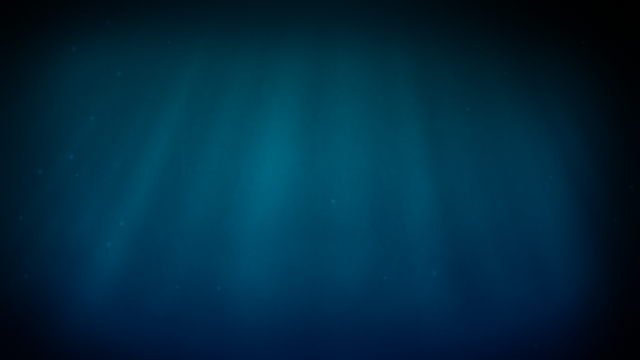
Give the GLSL for this background, as a Shadertoy shader.

```glsl
const vec2 GLOW_CENTER = vec2(0.44, 0.53);
const vec2 GLOW_SIZE = vec2(0.56, 0.56);
const float GLOW_GREEN = 0.29;
const vec2 CORE_CENTER = vec2(0.75, 0.54);
const vec2 CORE_SIZE = vec2(0.10, 0.17);
const float CORE_GREEN = 0.045;
const float BLUE_PER_GREEN = 1.05;
const vec2 BLUE_LOW_HIGH = vec2(0.14, 0.035);
const vec2 RAY_SOURCE = vec2(1.0, 1.85);
const float RAY_GAIN = 0.15;
const float MIST_GAIN = 0.06;
const float TEXTURE_GAIN = 0.012;
const float SPECK_GRID = 11.0;
const float SPECK_GAIN = 0.09;

// Each ray: fan slope, half width, strength
const int RAY_COUNT = 7;
const vec3 RAYS[RAY_COUNT] = vec3[](
    vec3(-0.445, 0.040, 0.30), vec3(-0.315, 0.040, 0.22),
    vec3(-0.185, 0.055, 0.36), vec3(-0.030, 0.060, 0.32),
    vec3(0.110, 0.035, 0.26), vec3(0.230, 0.050, 0.10),
    vec3(0.360, 0.060, 0.22));

vec2 hash2(vec2 p) {
    vec3 q = fract(p.xyx * vec3(0.1031, 0.1030, 0.0973));
    q += dot(q, q.yzx + 33.33);
    return fract((q.xx + q.yz) * q.zy);
}

float cornerSlope(vec2 cell, vec2 corner, vec2 f) {
    return dot(hash2(cell + corner) * 2.0 - 1.0, f - corner);
}

float gradientNoise(vec2 p) {
    vec2 cell = floor(p), f = fract(p);
    vec2 w = f * f * f * (f * (f * 6.0 - 15.0) + 10.0);
    float low = mix(cornerSlope(cell, vec2(0, 0), f), cornerSlope(cell, vec2(1, 0), f), w.x);
    float high = mix(cornerSlope(cell, vec2(0, 1), f), cornerSlope(cell, vec2(1, 1), f), w.x);
    return mix(low, high, w.y);
}

float gaussian(vec2 p, vec2 center, vec2 size) {
    vec2 d = (p - center) / size;
    return exp(-dot(d, d));
}

// Fan of soft shafts spreading down from above the canvas
float lightRays(vec2 p) {
    float slope = (p.x - RAY_SOURCE.x) / (RAY_SOURCE.y - p.y);
    float light = 0.0;
    for (int i = 0; i < RAY_COUNT; i++) {
        float d = (slope - RAYS[i].x) / RAYS[i].y;
        light += RAYS[i].z * exp(-d * d);
    }
    light += 0.12 * gradientNoise(vec2(slope * 26.0, p.y * 2.0));
    return light * smoothstep(-0.05, 0.40, p.y) * smoothstep(1.05, 0.55, p.y);
}

// Sparse drifting motes, one per selected grid cell
float specks(vec2 p) {
    vec2 cell = floor(p * SPECK_GRID);
    vec2 spot = 0.15 + 0.7 * hash2(cell + 17.0);
    vec2 kind = hash2(cell + 71.0);
    float size = mix(0.03, 0.07, kind.y);
    float d = length(fract(p * SPECK_GRID) - spot) / size;
    return exp(-d * d) * step(0.85, kind.x);
}

void mainImage(out vec4 fragColor, in vec2 fragCoord) {
    vec2 uv = fragCoord / iResolution.xy;
    vec2 p = fragCoord / iResolution.y;

    // Darkened sides, floor and upper right
    float sides = mix(0.60, 1.0, smoothstep(0.0, 0.14, uv.x))
                * mix(0.25, 1.0, smoothstep(0.0, 0.14, 1.0 - uv.x));
    float ends = mix(0.80, 1.0, smoothstep(-0.05, 0.25, uv.y))
               * mix(0.60, 1.0, smoothstep(0.0, 0.20, 1.0 - uv.y));
    float shade = 1.0 - 0.80 * smoothstep(0.55, 1.0, uv.y) * smoothstep(0.50, 0.95, uv.x);
    float corners = 1.0 - 0.65 * smoothstep(0.95, 1.40, length((uv - 0.5) * 2.0));
    float vignette = sides * shade * corners;

    // Broad glow, bright core, rays and uneven water
    float glow = gaussian(uv, GLOW_CENTER, GLOW_SIZE);
    float mist = gradientNoise(p * vec2(5.0, 4.0)) + 0.5 * gradientNoise(p * 9.0 + 4.0);
    float fineTexture = gradientNoise(p * vec2(48.0, 30.0)) + gradientNoise(p * 95.0 + 7.0);
    float green = GLOW_GREEN * glow + RAY_GAIN * lightRays(p);
    green += CORE_GREEN * gaussian(p, CORE_CENTER, CORE_SIZE);
    green += MIST_GAIN * mist * smoothstep(0.75, 0.15, uv.y) * glow;
    green += TEXTURE_GAIN * fineTexture * glow;
    green = green * vignette * ends + SPECK_GAIN * specks(p) * glow;

    // Bluer with depth
    float blue = green * BLUE_PER_GREEN + mix(BLUE_LOW_HIGH.x, BLUE_LOW_HIGH.y, uv.y) * vignette;

    // Fine dither against banding
    float grain = (hash2(fragCoord).x - 0.5) / 255.0;
    fragColor = vec4(clamp(vec3(0.0, green, blue) + grain, 0.0, 1.0), 1.0);
}
```
